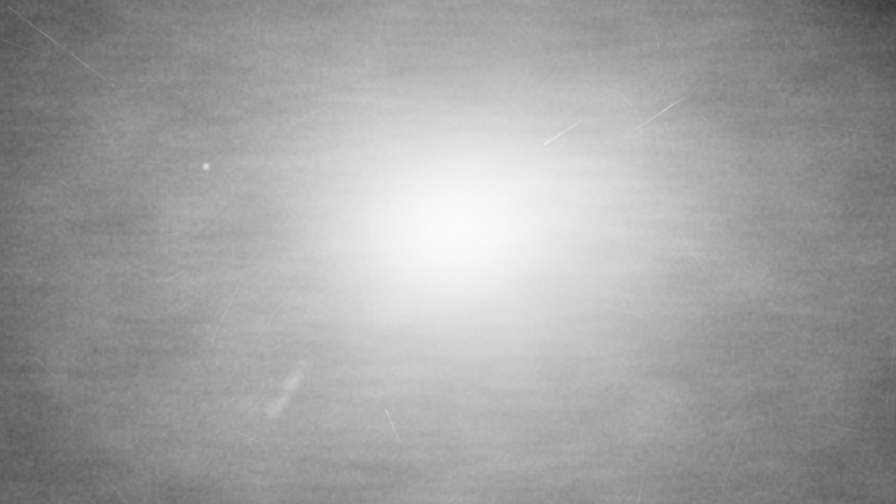
This background is drawn by a Shadertoy shader. Its source:

```glsl
// Worn grey wall lit by a soft central glow, with mottling, grain and fine scratches.

const float BASE = 0.27;                         // light level far from the glow
const vec2 ROOM_CENTER = vec2(0.51, 0.50);
const vec2 ROOM_RADIUS = vec2(0.51, 0.77);
const float ROOM_LIGHT = 0.51;
const vec2 CORE_CENTER = vec2(0.50, 0.555);
const vec2 CORE_RADIUS = vec2(0.15, 0.24);
const float CORE_LIGHT = 0.20;
const vec2 SIDE_CENTER = vec2(0.69, 0.64);       // weaker glow, upper right
const vec2 SIDE_RADIUS = vec2(0.12, 0.20);
const float SIDE_LIGHT = 0.09;
const float CORNER_SHADE = 0.13;
const float MOTTLE = 0.075;
const float STREAK = 0.035;
const float GRAIN = 0.055;
const int FAINT_SCRATCHES = 44;
const float FAINT_STRENGTH = 0.035;

// Bold scratches: start and end, as fractions of the canvas.
const int BOLD_SCRATCHES = 5;
const vec4 BOLD[BOLD_SCRATCHES] = vec4[](
    vec4(0.010, 0.985, 0.127, 0.830), vec4(0.608, 0.714, 0.648, 0.760),
    vec4(0.710, 0.744, 0.764, 0.808), vec4(0.431, 0.185, 0.446, 0.125),
    vec4(0.306, 0.180, 0.336, 0.270));
const float BOLD_STRENGTH = 0.09;
const vec2 SPECK = vec2(0.230, 0.670);

vec2 hash2(vec2 p) {
    vec3 q = fract(vec3(p.xyx) * vec3(0.1031, 0.1030, 0.0973));
    q += dot(q, q.yzx + 33.33);
    return fract((q.xx + q.yz) * q.zy);
}

float cornerDot(vec2 cell, vec2 corner, vec2 f) {
    return dot(hash2(cell + corner) * 2.0 - 1.0, f - corner);
}

float gradientNoise(vec2 p) {
    vec2 i = floor(p), f = fract(p);
    vec2 u = f * f * f * (f * (f * 6.0 - 15.0) + 10.0);
    float low = mix(cornerDot(i, vec2(0, 0), f), cornerDot(i, vec2(1, 0), f), u.x);
    float high = mix(cornerDot(i, vec2(0, 1), f), cornerDot(i, vec2(1, 1), f), u.x);
    return mix(low, high, u.y);
}

float fbm(vec2 p) {
    float sum = 0.0, amp = 1.0;
    for (int i = 0; i < 5; i++) {
        sum += amp * gradientNoise(p);
        p = mat2(1.6, 1.2, -1.2, 1.6) * p + 17.3;
        amp *= 0.6;
    }
    return sum;
}

float glow(vec2 uv, vec2 center, vec2 radius) {
    vec2 d = (uv - center) / radius;
    return exp(-dot(d, d));
}

float scratch(vec2 p, vec2 a, vec2 b, float width) {
    vec2 ab = b - a;
    float t = clamp(dot(p - a, ab) / dot(ab, ab), 0.0, 1.0);
    float d = length(p - a - ab * t);
    return 1.0 - smoothstep(0.0, width + 1.0 / iResolution.y, d);
}

void mainImage(out vec4 fragColor, in vec2 fragCoord) {
    vec2 uv = fragCoord / iResolution.xy;
    vec2 aspect = vec2(iResolution.x / iResolution.y, 1.0);
    vec2 p = uv * aspect;

    // Light
    float core = glow(uv, CORE_CENTER, CORE_RADIUS);
    float side = glow(uv, SIDE_CENTER, SIDE_RADIUS);
    float tone = BASE + ROOM_LIGHT * glow(uv, ROOM_CENTER, ROOM_RADIUS)
               + CORE_LIGHT * core + SIDE_LIGHT * side;
    vec2 edge = pow(abs(uv * 2.0 - 1.0), vec2(4.0, 2.0));
    tone -= CORNER_SHADE * edge.x * edge.y * mix(0.2, 1.0, uv.y) * mix(0.6, 1.0, uv.x);

    // Wall surface, smoother where the light is strong
    float rough = 1.0 - 0.95 * glow(uv, vec2(0.53, 0.53), vec2(0.25, 0.42));
    tone += MOTTLE * rough * fbm(p * vec2(4.0, 5.5) + 3.7);
    tone += STREAK * (1.0 - core) * gradientNoise(p * vec2(7.0, 48.0));
    tone += GRAIN * rough * (gradientNoise(p * 120.0) + 0.6 * gradientNoise(p * 61.0 + 9.0));

    // Faint scratches scattered towards the left and right
    float marks = 0.0;
    for (int i = 0; i < FAINT_SCRATCHES; i++) {
        vec2 start = hash2(vec2(float(i), 4.0)) * aspect;
        vec2 shape = hash2(vec2(float(i), 19.0));
        float angle = 6.2832 * shape.x;
        vec2 reach = vec2(cos(angle), sin(angle)) * mix(0.02, 0.14, shape.y * shape.y);
        marks += scratch(p, start, start + reach, 0.0012) * FAINT_STRENGTH * rough;
    }

    // Bold scratches, broken up by noise, and a bright speck
    float wear = clamp(0.65 + 1.2 * gradientNoise(p * 35.0), 0.0, 1.0);
    for (int i = 0; i < BOLD_SCRATCHES; i++) {
        float width = i == BOLD_SCRATCHES - 1 ? 0.022 : 0.002;
        marks += BOLD_STRENGTH * wear * scratch(p, BOLD[i].xy * aspect, BOLD[i].zw * aspect, width);
    }
    marks += 0.2 * (1.0 - smoothstep(0.002, 0.011, length(p - SPECK * aspect)));

    fragColor = vec4(vec3(clamp(tone + marks, 0.0, 1.0)), 1.0);
}
```
